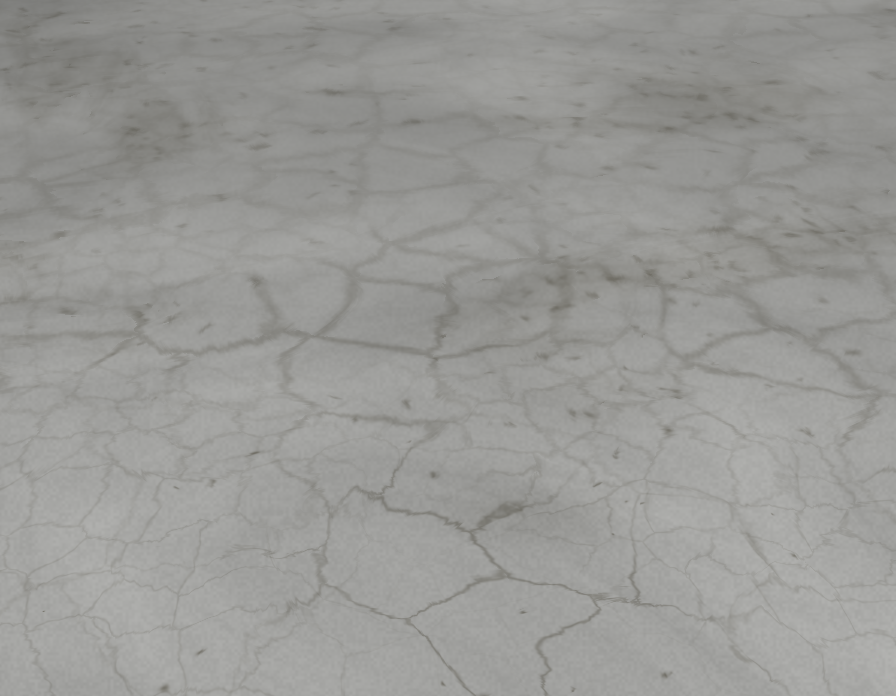
Give the GLSL for this texture, as a Shadertoy shader.

```glsl
// Weathered grey concrete floor with hairline cracks, receding out of focus.

const vec3 CONCRETE = vec3(0.612, 0.613, 0.604);
const vec3 STAIN_TINT = vec3(0.95, 1.0, 1.12);   // how strongly stains absorb each channel
const float HORIZON = 1.6;        // height of the vanishing line
const float FORESHORTEN = 2.0;
const float CRACK_SCALE = 6.5;
const float FINE_SCALE = 13.0;
const float CRACK_DEPTH = 0.12;
const float FINE_DEPTH = 0.055;
const float MOTTLE = 0.026;
const float STAIN_DEPTH = 0.05;
const float SPECK_SCALE = 34.0;
const float SPECK_DEPTH = 0.19;
const float GRAIN_SCALE = 230.0;
const float GRAIN = 0.035;

vec2 hash2(vec2 p) {
    vec3 q = fract(vec3(p.xyx) * vec3(0.1031, 0.1030, 0.0973));
    q += dot(q, q.yzx + 33.33);
    return fract((q.xx + q.yz) * q.zy);
}

// Smooth lattice noise for the fine grain
float grain(vec2 p) {
    vec2 cell = floor(p), f = fract(p);
    f = f * f * (3.0 - 2.0 * f);
    float low = mix(hash2(cell).x, hash2(cell + vec2(1, 0)).x, f.x);
    float high = mix(hash2(cell + vec2(0, 1)).x, hash2(cell + vec2(1, 1)).x, f.x);
    return mix(low, high, f.y) - 0.5;
}

// Layered, self-warped sines, roughly -1.5 to 1.5
float clouds(vec2 p, float gain) {
    const mat2 TURN = mat2(1.42, 1.10, -1.10, 1.42);
    float sum = 0.0, amp = 1.0;
    for (int i = 0; i < 7; i++) {
        p = TURN * p + 0.8 * sin(p.yx * 1.3) + 2.7;
        sum += amp * sin(p.x) * sin(p.y);
        amp *= gain;
    }
    return sum;
}

// Distance to the border between the two nearest cell centres
float cellBorder(vec2 p) {
    vec2 cell = floor(p), nearest = vec2(9.0), second = vec2(9.0);
    for (int j = -1; j <= 1; j++)
    for (int i = -1; i <= 1; i++) {
        vec2 id = cell + vec2(i, j);
        vec2 d = id + 0.08 + 0.84 * hash2(id) - p;
        if (dot(d, d) < dot(nearest, nearest)) {
            second = nearest;
            nearest = d;
        } else if (dot(d, d) < dot(second, second)) second = d;
    }
    return dot(0.5 * (nearest + second), normalize(second - nearest));
}

float crackLine(vec2 p, float width) {
    float d = cellBorder(p) / width;
    return exp(-d * d);
}

// Scattered dark pits; density is the share of cells that hold one
float specks(vec2 p, float density, float blur) {
    vec2 cell = floor(p);
    float sum = 0.0;
    for (int j = -1; j <= 1; j++)
    for (int i = -1; i <= 1; i++) {
        vec2 id = cell + vec2(i, j), rnd = hash2(id + 71.0);
        float size = mix(0.06, 0.19, rnd.y * rnd.y);
        float radius = size + 0.28 * blur;
        vec2 d = (p - id - hash2(id + 19.0)) / radius;
        sum += step(rnd.x, density) * exp(-dot(d, d)) * size / radius;
    }
    return sum;
}

void mainImage(out vec4 fragColor, in vec2 fragCoord) {
    vec2 uv = fragCoord / iResolution.xy;
    vec2 screen = fragCoord / iResolution.y;
    float aspect = iResolution.x / iResolution.y;

    // Floor plane and focus
    float depth = 1.0 / (HORIZON - uv.y);
    vec2 ground = vec2((screen.x - 0.5 * aspect) * depth, FORESHORTEN * depth);
    float blur = smoothstep(0.15, 0.95, uv.y);

    // Broad light: brighter near right, darker far corners
    float shade = mix(0.027, -0.025, smoothstep(0.0, 1.0, uv.y));
    shade += 0.024 * (uv.x - 0.5) * (1.0 - uv.y);
    shade -= 0.065 * smoothstep(0.55, 0.0, length((uv - vec2(0.0, 1.0)) * vec2(1.0, 1.2)));
    shade -= 0.035 * smoothstep(0.35, 0.0, length(uv - 1.0));

    // Mottling and stains
    float gain = mix(0.68, 0.52, blur);
    shade += MOTTLE * clouds(ground * vec2(3.2, 4.2) + 4.0, gain);
    float patches = clouds(ground * vec2(2.3, 2.8) + 11.0, 0.6);
    float stain = smoothstep(0.25, 1.5, patches);

    // Cracks wander, break off and soften with distance
    vec2 wander = vec2(clouds(ground * 7.0, 0.62), clouds(ground * 7.0 + 31.0, 0.62));
    vec2 bent = ground + 0.018 * wander;
    float broken = smoothstep(-0.7, 0.7, clouds(ground * 4.0 + 23.0, 0.6));
    float fade = mix(1.0, 0.22, blur);
    float crack = crackLine(bent * CRACK_SCALE, mix(0.016, 0.11, blur));
    float fine = crackLine(bent * FINE_SCALE + 5.0, mix(0.025, 0.16, blur));
    float dark = CRACK_DEPTH * crack * fade * mix(0.25, 1.0, broken);
    dark += FINE_DEPTH * fine * fade * (0.9 - 0.7 * broken + 0.5 * stain);

    // Pits gather in the stains
    dark += SPECK_DEPTH * specks(bent * SPECK_SCALE, 0.05 + 0.25 * stain, blur);
    dark += STAIN_DEPTH * stain;

    shade += GRAIN * grain(screen * GRAIN_SCALE) * mix(1.0, 0.25, blur);
    fragColor = vec4(CONCRETE + 0.006 + shade - dark * STAIN_TINT, 1.0);
}
```
